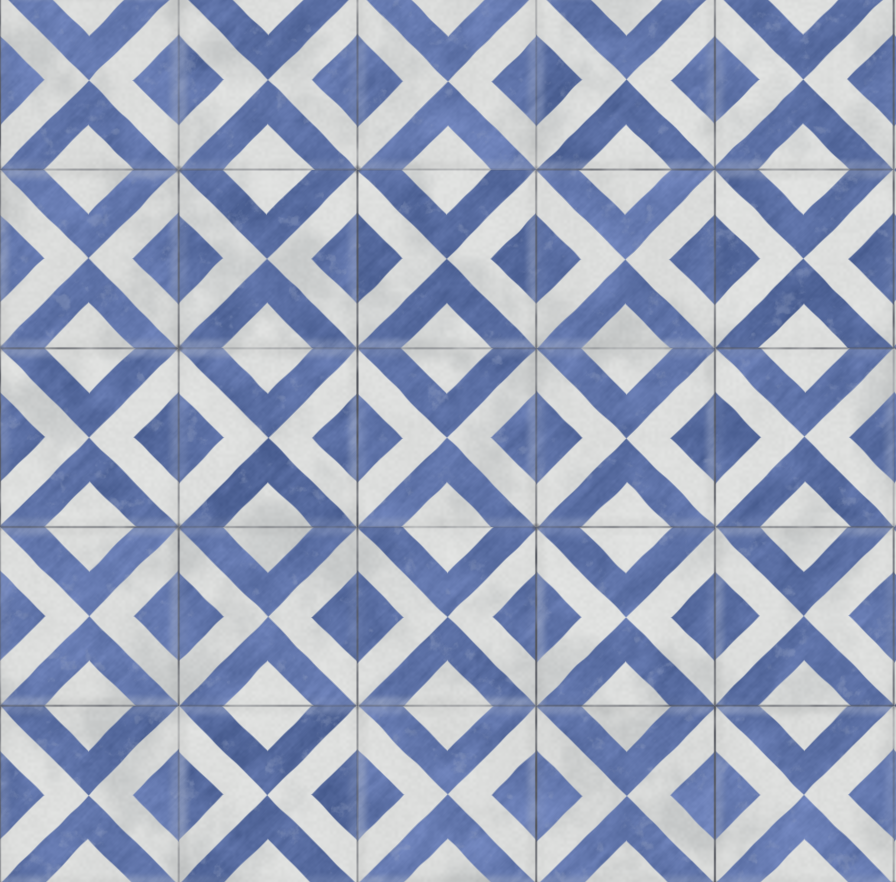
Reproduce this pattern procedurally as a Shadertoy shader.

```glsl
#define TILES 5.013
#define ROW_SHIFT 0.014
#define INNER 0.252
#define JITTER 0.012
#define WOBBLE 0.010
#define SEAM_HALF 0.0055
#define BEVEL 0.075
#define WHITE vec3(0.875, 0.88, 0.875)
#define BLUE_DARK vec3(0.285, 0.365, 0.565)
#define BLUE_LIGHT vec3(0.455, 0.535, 0.755)
#define BLUE_WORN vec3(0.58, 0.63, 0.755)
#define SEAM_COLOR vec3(0.33, 0.34, 0.37)

float hash(vec2 p) {
    return fract(sin(dot(p, vec2(127.1, 311.7))) * 43758.5453);
}

float noise(vec2 p) {
    vec2 i = floor(p), f = fract(p);
    f = f * f * (3.0 - 2.0 * f);
    return mix(mix(hash(i), hash(i + vec2(1, 0)), f.x),
               mix(hash(i + vec2(0, 1)), hash(i + vec2(1, 1)), f.x), f.y);
}

float fbm(vec2 p) {
    float sum = 0.0, amp = 0.5;
    for (int i = 0; i < 4; i++) {
        sum += amp * noise(p);
        p = mat2(1.6, 1.2, -1.2, 1.6) * p + 7.3;
        amp *= 0.5;
    }
    return sum / 0.9375;
}

// Blue coverage of one tile; p is centred, with the seams at +-0.5
float blueMask(vec2 p, float aa) {
    vec2 a = abs(p);
    float s = a.y - a.x;
    float outer = smoothstep(-aa, aa, s);
    float inner = smoothstep(-aa, aa, abs(s) - 0.5 + INNER);
    return mix(inner, 1.0 - inner, outer);
}

void mainImage(out vec4 fragColor, in vec2 fragCoord) {
    vec2 uv = fragCoord / iResolution.x * TILES + vec2(0.0, ROW_SHIFT);
    float px = TILES / iResolution.x;
    vec2 id = floor(uv);
    vec2 cell = uv - id - 0.5;

    // Hand-poured edges, with each tile set slightly off
    vec2 jitter = vec2(hash(id + 3.1), hash(id + 8.7)) - 0.5;
    vec2 warp = vec2(noise(uv * 9.0), noise(uv * 9.0 + 31.0)) - 0.5;
    vec2 p = cell + JITTER * jitter + WOBBLE * warp;
    float blue = blueMask(p, 1.5 * px);

    // Pigment tone per tile and per quarter, plus brushed mottling
    bool upright = abs(p.y) > abs(p.x);
    vec2 quarter = upright ? vec2(0.0, sign(p.y)) : vec2(sign(p.x), 0.0);
    float pieceTone = hash(id * 3.0 + quarter + 19.0);
    float tileTone = hash(id + 41.0);
    float cloud = fbm(uv * 5.0 + id * 3.7);
    float streak = fbm(vec2(uv.x + uv.y, 5.0 * (uv.x - uv.y)) * 4.0);
    float tone = 0.3 * tileTone + 0.3 * pieceTone
               + 0.75 * (cloud - 0.5) + 0.5 * (streak - 0.5) + 0.2;
    vec3 pigment = mix(BLUE_DARK, BLUE_LIGHT, clamp(tone, 0.0, 1.0));
    float scuff = smoothstep(0.62, 0.85, fbm(uv * 14.0 + 5.0));
    pigment = mix(pigment, BLUE_WORN, 0.35 * scuff);

    // Off-white ground with faint grey stains
    float stain = smoothstep(0.45, 0.8, fbm(uv * 2.6 + 13.0));
    vec3 ground = WHITE * (1.0 + 0.04 * (cloud - 0.5) - 0.02 * tileTone);
    ground -= stain * vec3(0.085, 0.08, 0.075);

    // Worn bevel, uneven from edge to edge
    vec2 toSeam = 0.5 - abs(cell);
    vec2 side = sign(cell);
    vec2 wear = vec2(hash(id + vec2(side.x * 0.3, 5.0)),
                     hash(id + vec2(9.0, side.y * 0.3)));
    vec2 band = (1.0 - smoothstep(0.25 * BEVEL, BEVEL, toSeam)) * wear;
    float bevel = max(band.x, band.y) * (0.5 + 0.7 * streak);
    pigment = mix(pigment, BLUE_WORN, 0.75 * bevel);
    ground *= 1.0 - 0.05 * bevel;
    vec3 color = mix(ground, pigment, blue);

    // Seams vary in darkness; the upright ones are deeper
    vec2 line = floor(uv + 0.5);
    vec2 depth = vec2(0.25 + 0.65 * hash(vec2(line.x, id.y) + 61.0),
                      0.25 + 0.40 * hash(vec2(id.x, line.y) + 77.0));
    vec2 seam = 1.0 - smoothstep(SEAM_HALF - px, SEAM_HALF + px, toSeam);
    seam *= depth * (0.7 + 0.6 * noise(uv * 12.0));
    color = mix(color, SEAM_COLOR, clamp(max(seam.x, seam.y), 0.0, 1.0));

    // Chipped corners where four tiles meet
    float corner = 1.0 - smoothstep(0.008, 0.03, length(toSeam));
    color = mix(color, SEAM_COLOR, 0.5 * corner * hash(line + 90.0));

    // Fine surface grain
    color += 0.025 * (noise(uv * 55.0) - 0.5);
    fragColor = vec4(clamp(color, 0.0, 1.0), 1.0);
}
```
